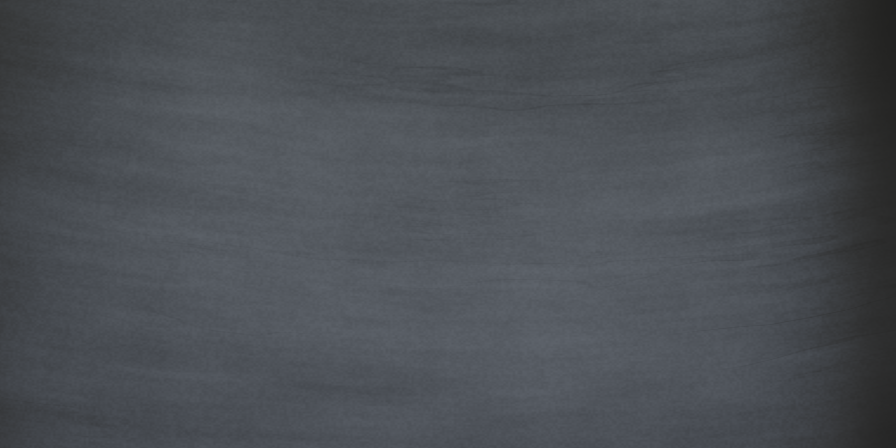
Reproduce this texture procedurally as a WebGL 2 fragment shader.

```glsl
#version 300 es
precision highp float;

uniform vec2 u_resolution;
out vec4 fragColor;

float hash(vec2 p) {
  vec3 q = fract(p.xyx * vec3(0.1031, 0.1030, 0.0973));
  q += dot(q, q.yzx + 33.33);
  return fract((q.x + q.y) * q.z);
}

float valueNoise(vec2 p) {
  vec2 cell = floor(p);
  vec2 f = fract(p);
  f = f * f * (3.0 - 2.0 * f);
  float low = mix(hash(cell), hash(cell + vec2(1.0, 0.0)), f.x);
  float high = mix(hash(cell + vec2(0.0, 1.0)), hash(cell + vec2(1.0)), f.x);
  return mix(low, high, f.y);
}

// Layered noise centred on zero
float fbm(vec2 p) {
  float sum = 0.0;
  float weight = 0.5;
  for (int i = 0; i < 4; i++) {
    sum += weight * (valueNoise(p) - 0.5);
    p = mat2(1.98, 0.08, -0.08, 1.98) * p + 17.3;
    weight *= 0.55;
  }
  return sum;
}

// Sagging wipe direction: falls on the left, rises on the right
vec2 wipeSpace(vec2 p, float aspect) {
  float fromMiddle = p.x - 0.52 * aspect;
  float sag = 0.10 * fromMiddle * fromMiddle;
  float wobble = 0.035 * fbm(p * vec2(2.2, 3.0) + 40.0);
  return vec2(p.x, p.y - sag + wobble);
}

// Sparse thin lines along the noise contours
float thinLines(vec2 p, float width) {
  float ridge = abs(fbm(p));
  float patches = smoothstep(0.48, 0.8, valueNoise(p * vec2(0.9, 0.35) + 71.0));
  return (1.0 - smoothstep(0.0, width, ridge)) * patches;
}

// Broad light with dark sides and a dimmer top
float boardLight(vec2 p, float aspect) {
  float right = max(aspect - p.x, 0.0);
  float edge = right / 0.17;
  float light = 0.384;
  light -= 0.125 * exp(-3.0 * p.x);
  light -= 0.070 * exp(-1.6 * right);
  light -= 0.140 * exp(-edge * edge);
  light -= 0.045 * smoothstep(0.3, 1.1, p.y);
  light -= 0.025 * (1.0 - smoothstep(0.0, 0.22, p.y));
  return light;
}

float chalkStreaks(vec2 w) {
  float broad = fbm(w * vec2(1.3, 7.0) + 3.0);
  float medium = fbm(w * vec2(2.6, 25.0) + 11.0);
  float fine = fbm(w * vec2(6.0, 75.0) + 29.0);
  return 0.050 * broad + 0.042 * medium + 0.024 * fine;
}

vec3 slateColor(float tone, float height) {
  vec3 neutral = vec3(1.0, 1.0, 0.98);
  vec3 cool = vec3(0.945, 1.0, 1.07);
  vec3 tint = mix(neutral, cool, smoothstep(0.13, 0.30, tone));
  tint.b += 0.03 * (0.5 - height);
  return tone * tint;
}

void main() {
  vec2 p = gl_FragCoord.xy / u_resolution.y;
  float aspect = u_resolution.x / u_resolution.y;
  vec2 w = wipeSpace(p, aspect);

  // Light, smudges and wiped chalk
  float tone = boardLight(p, aspect);
  float contrast = smoothstep(0.10, 0.30, tone);
  float smudge = 0.065 * fbm(p * vec2(2.3, 3.2) + 5.0);
  float columns = 0.020 * fbm(p * vec2(9.0, 1.2) + 53.0);
  tone += contrast * (smudge + columns + chalkStreaks(w));

  // Dark wipe marks
  tone -= 0.022 * contrast * thinLines(w * vec2(1.7, 15.0) + 8.0, 0.035);
  tone -= 0.014 * contrast * thinLines(w * vec2(2.5, 28.0) + 23.0, 0.05);

  // Chalk dust grain
  float grain = valueNoise(p * vec2(190.0, 240.0)) - 0.5;
  float speck = valueNoise(p * 105.0 + 91.0) - 0.5;
  tone += contrast * (0.026 * grain + 0.012 * speck);

  fragColor = vec4(slateColor(max(tone, 0.09), p.y), 1.0);
}
```
